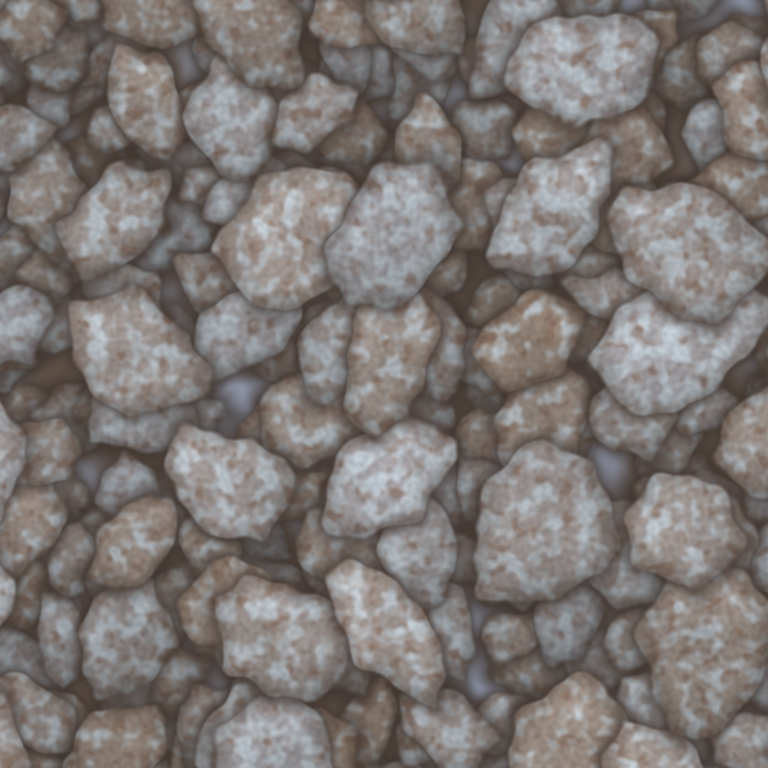
Reproduce this texture procedurally as a three.js fragment shader.

```glsl
varying vec2 vUv;

const float TAU = 6.2831853;
const int FACETS = 6;
const float CORNER_LIMIT = 1.18;
const float SHADOW_REACH = 0.027;
const vec3 BROWN = vec3(0.55, 0.49, 0.44);
const vec3 GREY = vec3(0.58, 0.57, 0.585);
const vec3 RUST = vec3(0.48, 0.385, 0.33);
const vec3 CHALK = vec3(0.69, 0.73, 0.76);
const vec3 SHADOW = vec3(0.25, 0.21, 0.19);
const vec3 FLOOR_DARK = vec3(0.37, 0.32, 0.28);
const vec3 FLOOR_BLUE = vec3(0.55, 0.58, 0.65);

vec2 hash2(vec2 p) {
  vec3 q = fract(p.xyx * vec3(0.1031, 0.1030, 0.0973));
  q += dot(q, q.yzx + 33.33);
  return fract((q.xx + q.yz) * q.zy);
}

float cornerSlope(vec2 cell, vec2 corner, vec2 f) {
  float angle = TAU * hash2(cell + corner).x;
  return dot(vec2(cos(angle), sin(angle)), f - corner);
}

// Gradient noise, roughly -0.7 to 0.7
float gradientNoise(vec2 p) {
  vec2 cell = floor(p);
  vec2 f = fract(p);
  vec2 u = f * f * f * (f * (f * 6.0 - 15.0) + 10.0);
  float low = mix(cornerSlope(cell, vec2(0.0), f), cornerSlope(cell, vec2(1.0, 0.0), f), u.x);
  float high = mix(cornerSlope(cell, vec2(0.0, 1.0), f), cornerSlope(cell, vec2(1.0), f), u.x);
  return mix(low, high, u.y);
}

float smoothMax(float a, float b, float k) {
  float h = max(k - abs(a - b), 0.0) / k;
  return max(a, b) + h * h * k * 0.25;
}

vec2 rotate(vec2 p, float angle) {
  float c = cos(angle);
  float s = sin(angle);
  return vec2(c * p.x - s * p.y, s * p.x + c * p.y);
}

// Stretched polygon with uneven facets and limited corners
float stoneDistance(vec2 p, vec2 seed, float radius, float stretch) {
  p = rotate(p, TAU * hash2(seed + 3.7).x) * vec2(1.0 / stretch, stretch);
  float d = length(p) - CORNER_LIMIT * radius;
  for (int k = 0; k < FACETS; k++) {
    vec2 h = hash2(seed + 7.3 * float(k + 1));
    float angle = TAU * (float(k) + 0.7 * h.x) / float(FACETS);
    float reach = radius * mix(0.8, 1.1, h.y);
    d = smoothMax(d, dot(p, vec2(cos(angle), sin(angle))) - reach, 0.14 * radius);
  }
  return d;
}

// Rust, chalk and grain amounts of the mineral speckle
vec3 speckle(vec2 uv) {
  float rust = gradientNoise(uv * 44.0) + 0.5 * gradientNoise(uv * 90.0);
  float chalk = gradientNoise(uv * 36.0 + 5.0) + 0.6 * gradientNoise(uv * 78.0 + 9.0);
  float grain = gradientNoise(uv * 115.0) + gradientNoise(uv * 15.0);
  return vec3(rust, chalk, grain);
}

vec3 stoneColor(vec3 specks, vec2 tone) {
  vec3 color = mix(BROWN, GREY, tone.x);
  color = mix(color, RUST, 0.65 * smoothstep(0.0, 0.55, specks.x));
  color = mix(color, CHALK, 0.85 * smoothstep(-0.2, 0.55, specks.y + 0.3 * tone.x - 0.12));
  return color * (1.0 + 0.12 * specks.z) * mix(0.94, 1.05, tone.y);
}

// Paints one scattered layer of stones over the colour below
vec3 paintLayer(vec3 color, vec2 uv, vec3 specks, float cells, float presence, float light, float salt) {
  vec2 grid = uv * cells + salt;
  for (int j = -1; j <= 1; j++) {
    for (int i = -1; i <= 1; i++) {
      vec2 cell = floor(grid) + vec2(float(i), float(j));
      vec2 seed = cell + salt * 17.0;
      vec2 traits = hash2(seed + 29.1);
      if (traits.x > presence) continue;
      vec2 p = grid - cell - mix(vec2(0.22), vec2(0.78), hash2(seed));
      float radius = mix(0.38, 0.52, traits.y);
      float stretch = mix(1.02, 1.38, hash2(seed + 41.3).y);
      float bound = (CORNER_LIMIT * radius + SHADOW_REACH * cells) * stretch;
      if (dot(p, p) > bound * bound) continue;
      float d = stoneDistance(p, seed, radius, stretch);

      // Contact shadow, then the rounded and lit body
      float shade = clamp(1.0 - max(d, 0.0) / (cells * SHADOW_REACH), 0.0, 1.0);
      color = mix(color, SHADOW, 0.72 * shade * shade);
      float cover = 1.0 - smoothstep(-0.0035, 0.0035, d / cells);
      float dome = smoothstep(-0.05, 0.36, -d / radius);
      float tilt = dot(p, vec2(-0.35, 0.94)) / radius;
      vec3 body = stoneColor(specks, hash2(seed + 11.9)) * light * (1.0 + 0.09 * tilt);
      body *= mix(vec3(0.76, 0.73, 0.71), vec3(1.0), dome);
      color = mix(color, body, cover);
    }
  }
  return color;
}

void main() {
  vec3 specks = speckle(vUv);
  vec2 warp = vec2(gradientNoise(vUv * 26.0 + 3.1), gradientNoise(vUv * 26.0 + 17.4));
  vec2 uv = vUv + 0.012 * warp;
  vec3 color = mix(FLOOR_DARK, FLOOR_BLUE, smoothstep(-0.05, 0.2, gradientNoise(vUv * 5.0 + 2.3)));
  color = paintLayer(color, uv, specks, 9.0, 0.90, 0.81, 3.4);
  color = paintLayer(color, uv, specks, 10.5, 0.75, 0.87, 8.7);
  color = paintLayer(color, uv, specks, 7.5, 0.75, 0.96, 14.2);
  color = paintLayer(color, uv, specks, 5.4, 0.60, 1.03, 21.6);
  gl_FragColor = vec4(color, 1.0);
}
```
